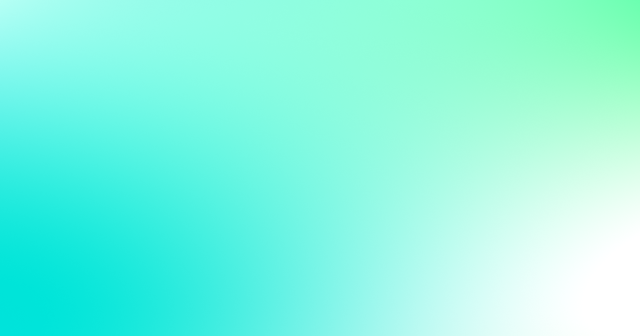
Write a Shadertoy shader that draws this background.

```glsl
#define ICE_CORNER vec3(0.71, 1.00, 0.96)
#define GREEN_CORNER vec3(0.42, 1.00, 0.69)
#define TEAL_CORNER vec3(0.00, 0.89, 0.86)
#define WHITE_CORNER vec3(1.00, 1.00, 1.00)
#define DITHER 0.003

float hash(vec2 p) {
    return fract(sin(dot(p, vec2(12.9898, 78.233))) * 43758.5453);
}

// Cubic weights for four evenly spaced stops, t in 0..1
vec4 cubicWeights(float t) {
    float a = 3.0 * t;
    float b = a - 1.0;
    float c = a - 2.0;
    float d = a - 3.0;
    return vec4(-b * c * d / 6.0, a * c * d / 2.0, -a * b * d / 2.0, a * b * c / 6.0);
}

vec3 blend(vec3 a, vec3 b, vec3 c, vec3 d, vec4 w) {
    return a * w.x + b * w.y + c * w.z + d * w.w;
}

// Colour mesh: four horizontal ramps blended vertically
vec3 meshGradient(vec2 uv) {
    vec4 across = cubicWeights(uv.x);
    vec4 upward = cubicWeights(uv.y);
    vec3 bottom = blend(TEAL_CORNER, vec3(0.25, 0.93, 0.88),
                        vec3(0.75, 0.98, 0.95), WHITE_CORNER, across);
    vec3 lower = blend(vec3(0.08, 0.91, 0.86), vec3(0.30, 0.945, 0.88),
                       vec3(0.68, 0.985, 0.92), vec3(0.98, 1.00, 0.99), across);
    vec3 upper = blend(vec3(0.38, 0.955, 0.91), vec3(0.47, 0.98, 0.89),
                       vec3(0.60, 0.99, 0.86), vec3(0.69, 1.00, 0.82), across);
    vec3 top = blend(ICE_CORNER, vec3(0.57, 0.99, 0.90),
                     vec3(0.55, 1.00, 0.83), GREEN_CORNER, across);
    return blend(bottom, lower, upper, top, upward);
}

void mainImage(out vec4 fragColor, in vec2 fragCoord) {
    vec2 uv = fragCoord / iResolution.xy;
    vec3 color = meshGradient(uv);

    // Faint dither against banding
    color += (hash(uv) - 0.5) * DITHER;
    fragColor = vec4(clamp(color, 0.0, 1.0), 1.0);
}
```
